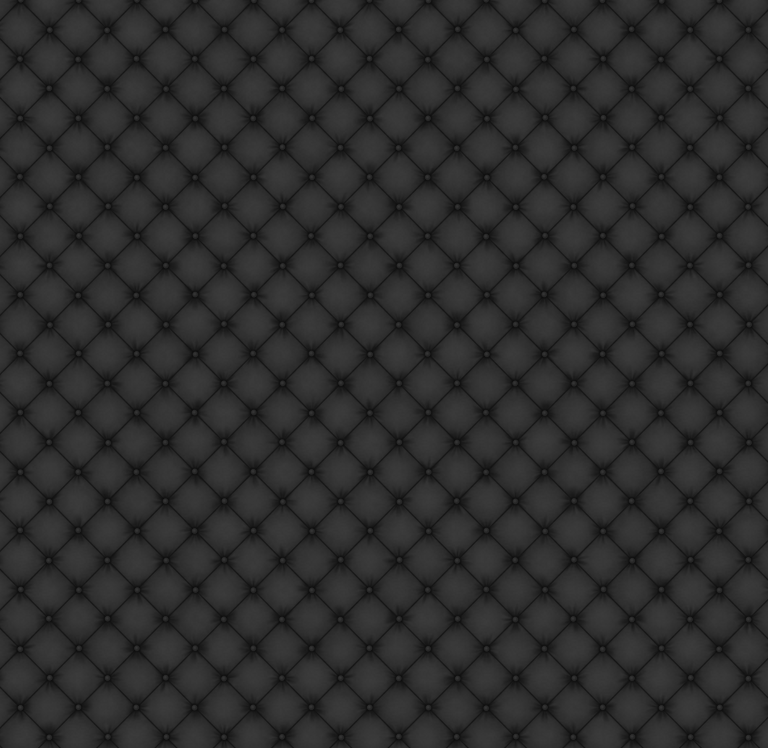
Reproduce this texture procedurally as a Shadertoy shader.

```glsl
// Dark tufted leather: quilted diamonds with stitched seams, buttons and pleats.

const vec2 REPEATS = vec2(13.18, 12.69);   // button columns and rows per canvas
const vec2 FIRST_BUTTON = vec2(0.348, 0.005); // from the top left, in repeats
const float SEAM_HALF_WIDTH = 0.011;
const float BUTTON_RADIUS = 0.048;
const float PLEATS = 26.0;

const vec3 LEATHER_LIGHT = vec3(0.222);
const vec3 LEATHER_MID = vec3(0.172);
const vec3 LEATHER_DARK = vec3(0.098);
const vec3 SEAM_COLOR = vec3(0.075);
const vec3 BUTTON_COLOR = vec3(0.205);

float hash(vec2 p) {
    return fract(sin(dot(p, vec2(127.1, 311.7))) * 43758.5453);
}

float valueNoise(vec2 p) {
    vec2 i = floor(p), f = fract(p);
    f = f * f * (3.0 - 2.0 * f);
    float low = mix(hash(i), hash(i + vec2(1, 0)), f.x);
    float high = mix(hash(i + vec2(0, 1)), hash(i + vec2(1, 1)), f.x);
    return mix(low, high, f.y);
}

// Smooth random folds around a button, seamless over a full turn
float pleatNoise(vec2 p, float seed) {
    float turn = (atan(p.y, p.x) / 6.28318 + 0.5) * PLEATS;
    float i = floor(turn);
    float a = hash(vec2(mod(i, PLEATS), seed));
    float b = hash(vec2(mod(i + 1.0, PLEATS), seed));
    return mix(a, b, smoothstep(0.0, 1.0, turn - i));
}

// Area-true coverage of a thin line at distance d
float lineCoverage(float d, float halfWidth, float px) {
    return clamp((halfWidth - d) / px + 0.5, 0.0, 1.0)
         - clamp((-halfWidth - d) / px + 0.5, 0.0, 1.0);
}

float discCoverage(float r, float radius, float px) {
    return 1.0 - smoothstep(radius - 0.6 * px, radius + 0.6 * px, r);
}

// Domed diamond, with a slightly different highlight in each one
vec3 cushion(vec2 diagonal) {
    vec2 id = floor(diagonal);
    vec2 shift = (vec2(hash(id), hash(id + 17.3)) - 0.5) * 0.09;
    float dist = length(fract(diagonal) - 0.5 - shift) * 0.7071;
    vec3 leather = mix(LEATHER_LIGHT, LEATHER_MID, smoothstep(0.05, 0.42, dist));
    return leather + (hash(id + 5.7) - 0.5) * 0.009;
}

vec3 tuft(vec3 color, vec2 p, float seed) {
    float r = length(p);
    float fold = pleatNoise(p, seed);
    // Hollow around the button, its reach varied by the folds
    float reach = mix(0.19, 0.33, fold);
    float hollow = 1.0 - smoothstep(0.03, reach, r);
    color = mix(color, LEATHER_DARK, 0.92 * hollow);
    // Fine ridges that fade away from the button
    float ridge = pleatNoise(p.yx, seed + 9.1) - 0.5;
    float fade = smoothstep(0.05, 0.11, r) * (1.0 - smoothstep(0.12, 0.29, r));
    return color + ridge * fade * 0.045;
}

vec3 button(vec3 color, vec2 p, float px) {
    float r = length(p);
    float shadow = 1.0 - smoothstep(BUTTON_RADIUS, BUTTON_RADIUS * 2.0, r);
    color *= 1.0 - 0.3 * shadow;
    float light = 1.0 - 0.3 * smoothstep(0.0, BUTTON_RADIUS, length(p + 0.008));
    return mix(color, BUTTON_COLOR * light, discCoverage(r, BUTTON_RADIUS, px));
}

void mainImage(out vec4 fragColor, in vec2 fragCoord) {
    vec2 uv = fragCoord / iResolution.xy;
    vec2 q = vec2(uv.x, 1.0 - uv.y) * REPEATS - FIRST_BUTTON;
    float px = REPEATS.x / iResolution.x;

    // Diagonal grid: buttons on whole numbers, seams along its lines
    vec2 diagonal = vec2(q.x + q.y, q.x - q.y);
    vec2 id = floor(diagonal + 0.5);
    vec2 b = diagonal - id;
    vec2 local = vec2(b.x + b.y, b.x - b.y) * 0.5;
    float seed = hash(id) * 50.0;
    vec2 jitter = (vec2(hash(id + 3.1), hash(id + 8.6)) - 0.5) * 0.02;

    vec3 color = cushion(diagonal);
    color = tuft(color, local, seed);

    // Soft crease and thin stitched seam
    float seam = min(abs(b.x), abs(b.y)) * 0.7071;
    color -= 0.022 * exp(-seam / 0.03);
    color = mix(color, SEAM_COLOR, 0.8 * lineCoverage(seam, SEAM_HALF_WIDTH, px));

    // Leather grain
    color += (valueNoise(q * 36.0) - 0.5) * 0.012;
    color += (valueNoise(q * 9.0 + 40.0) - 0.5) * 0.010;

    color = button(color, local - jitter, px);
    fragColor = vec4(color, 1.0);
}
```
